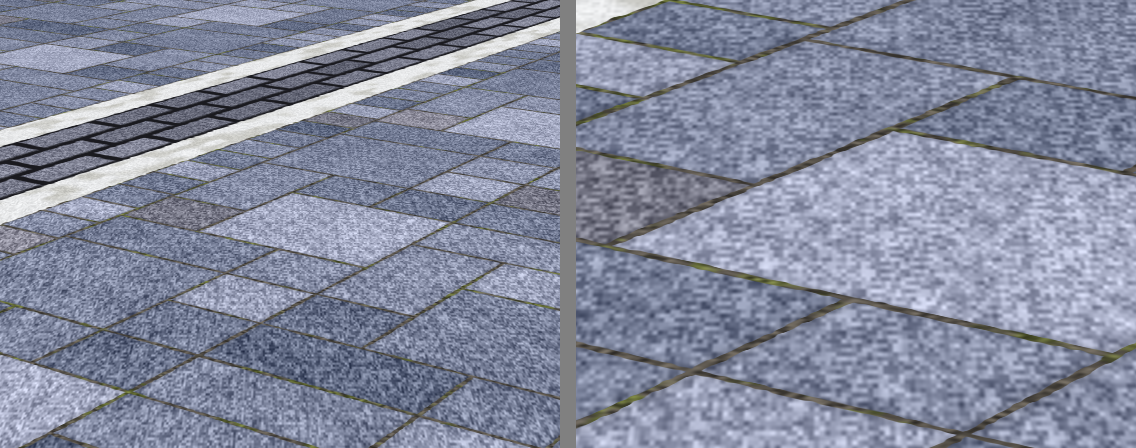
Left, the full canvas; right, a detail of the centre.
A Shadertoy shader for this texture:

```glsl
// Granite paving seen in perspective, crossed by a drain of dark setts between two pale kerbs.
// Each pixel is projected onto the ground through two vanishing points; slabs come from
// staggered 3x3 blocks on a regular grid, with hashed tones, grain and mossy joints.

#define VANISH_ALONG vec2(2.96, 1.52)
#define VANISH_ACROSS_X -4.365
#define BAND_CENTER -3.275
#define BAND_HALF 0.375
#define KERB_WIDTH 0.16
#define SETT_LENGTH 0.48
#define CELL vec2(0.258, 0.325)
#define SMALL_CELL vec2(0.21, 0.235)
#define ROW_START 3.335
#define JOINT vec2(0.0052, 0.0072)
#define GRAIN_SCALE vec2(290.0, 52.0)
#define GRAIN_CONTRAST 0.54

float hash(vec2 p) {
    return fract(sin(dot(p, vec2(127.1, 311.7))) * 43758.5453);
}

float noise(vec2 p) {
    vec2 i = floor(p), f = fract(p);
    f = f * f * (3.0 - 2.0 * f);
    return mix(mix(hash(i), hash(i + vec2(1, 0)), f.x),
               mix(hash(i + vec2(0, 1)), hash(i + vec2(1, 1)), f.x), f.y);
}

// Slab holding grid point c: xy = low corner, zw = size, in cells
vec4 slabAt(vec2 c) {
    float strip = floor(c.x / 3.0);
    float row = floor((c.y - 1.0 - strip) / 3.0);
    vec2 origin = vec2(strip, row) * 3.0 + vec2(0.0, 1.0 + strip);
    bool flip = mod(row + strip, 2.0) > 0.5;
    vec2 q = c - origin;
    if (flip) q.x = 3.0 - q.x;
    vec2 low = clamp(floor(q), 0.0, 2.0), size = vec2(1);
    if (low.x < 1.5 && low.y < 1.5) {
        bool halved = strip > 0.5 && !flip;
        low = vec2(0.0, halved ? low.y : 0.0);
        size = vec2(2.0, halved ? 1.0 : 2.0);
    } else if (flip && low.x > 1.5 && low.y > 0.5) {
        low = vec2(2, 1);
        size = vec2(1, 2);
    } else if (!flip && low.x < 1.5) {
        low = vec2(0, 2);
        size = vec2(2, 1);
    }
    if (flip) low.x = 3.0 - low.x - size.x;
    return vec4(origin + low, size);
}

// Smooth coverage of a stone, from distances to its nearest edges
float stoneMask(vec2 edge, vec2 gap, vec2 px) {
    vec2 m = smoothstep(gap - px, gap + px, edge);
    return m.x * m.y;
}

vec3 paving(vec2 g, float dist, vec2 px, float grain) {
    bool small = dist < SMALL_CELL.x;
    vec2 cell = small ? SMALL_CELL : CELL;
    vec2 c = vec2(small ? dist : dist - SMALL_CELL.x, g.y - ROW_START) / cell;
    vec4 slab = small ? vec4(0.0, floor(c.y), 1.0, 1.0) : slabAt(c);
    vec2 edge = min(c - slab.xy, slab.xy + slab.zw - c) * cell;
    float side = g.x < BAND_CENTER ? 41.0 : 0.0;
    vec2 id = slab.xy + side + (small ? 17.0 : 3.0);

    // Large squares alternate mid and pale, oblongs run darker
    float area = slab.z * slab.w;
    float tone = hash(id) * (area > 1.5 ? 0.65 : 0.9);
    if (area > 3.5) tone = 0.36 + 0.5 * mod(slab.x, 2.0) + 0.12 * hash(id);
    vec3 stone = mix(vec3(0.36, 0.40, 0.50), vec3(0.67, 0.69, 0.785), tone);
    stone = mix(stone, vec3(0.50, 0.47, 0.49), step(0.93, hash(id + 7.3)) * 0.5);
    stone += grain + (noise(g * 9.0) - 0.5) * 0.08;
    stone *= mix(0.87, 1.0, smoothstep(0.0, 0.025, min(edge.x, edge.y)));

    // Gritty joints with scattered moss
    float moss = smoothstep(0.55, 0.9, 0.6 * noise(g * vec2(9.0, 6.0) + 3.0) + 0.5 * noise(g * 60.0));
    vec3 joint = mix(vec3(0.33, 0.31, 0.28), vec3(0.37, 0.40, 0.20), moss);
    joint *= 0.55 + 0.9 * noise(g * vec2(130.0, 90.0));
    float wear = 0.35 + 0.6 * noise(g * 14.0) + 0.7 * noise(g * vec2(110.0, 80.0));
    return mix(joint, stone, stoneMask(edge, JOINT * wear, px));
}

vec3 setts(vec2 g, vec2 px, float grain) {
    float rowWidth = 2.0 * (BAND_HALF - KERB_WIDTH) / 3.0;
    float x = (g.x - BAND_CENTER) / rowWidth + 1.5;
    float row = floor(x);
    float y = g.y / SETT_LENGTH + 0.17 + 0.5 * row;
    float n = floor(y);
    if (y - n < 0.2 * hash(vec2(row, n))) n -= 1.0;
    float start = n + 0.2 * hash(vec2(row, n));
    float end = n + 1.0 + 0.2 * hash(vec2(row, n + 1.0));
    vec2 edge = vec2(min(x - row, row + 1.0 - x) * rowWidth,
                     min(y - start, end - y) * SETT_LENGTH);
    edge += (noise(g * 35.0) - 0.5) * 0.01;
    vec3 stone = mix(vec3(0.38, 0.39, 0.45), vec3(0.53, 0.54, 0.61), hash(vec2(n, row + 5.0)));
    stone = (stone + grain * 0.9) * mix(0.5, 1.0, smoothstep(0.014, 0.028, (row + 1.0 - x) * rowWidth));
    return mix(vec3(0.10, 0.10, 0.12), stone, stoneMask(edge, vec2(0.012, 0.026), px));
}

void mainImage(out vec4 fragColor, in vec2 fragCoord) {
    // Ground coordinates: x across the drain, y along it
    vec2 p = fragCoord / iResolution.y;
    float depth = VANISH_ALONG.y - p.y;
    vec2 g = (p.x - vec2(VANISH_ALONG.x, VANISH_ACROSS_X)) / depth;
    vec2 px = 0.7 * sqrt(1.0 + g * g) / (depth * iResolution.y);

    // Granite speckle on axes facing the viewer, softened with distance
    vec2 speckPos = vec2(0.68 * g.x + 0.32 * g.y, g.y - g.x) * GRAIN_SCALE;
    float speck = 0.65 * noise(speckPos) + 0.35 * noise(speckPos * 0.5 + 9.0);
    float grain = (speck - 0.5) * GRAIN_CONTRAST * mix(0.5, 1.0, smoothstep(0.5, 1.2, depth));

    // Kerbs with worn edges and faint stains
    float dist = abs(g.x - BAND_CENTER) - BAND_HALF;
    float rough = dist + (noise(g * 40.0) - 0.5) * 0.01;
    vec3 kerb = mix(vec3(0.91, 0.915, 0.92), vec3(0.79, 0.79, 0.77),
                    smoothstep(0.4, 0.95, noise(g * vec2(26.0, 9.0))));
    kerb += grain * 0.35;

    vec3 color = paving(g, max(dist, 0.0), px, grain);
    color = mix(kerb, color, smoothstep(-px.x, px.x, rough));
    color = mix(setts(g, px, grain), color, smoothstep(-px.x, px.x, rough + KERB_WIDTH));
    fragColor = vec4(clamp(color, 0.0, 1.0), 1.0);
}
```
